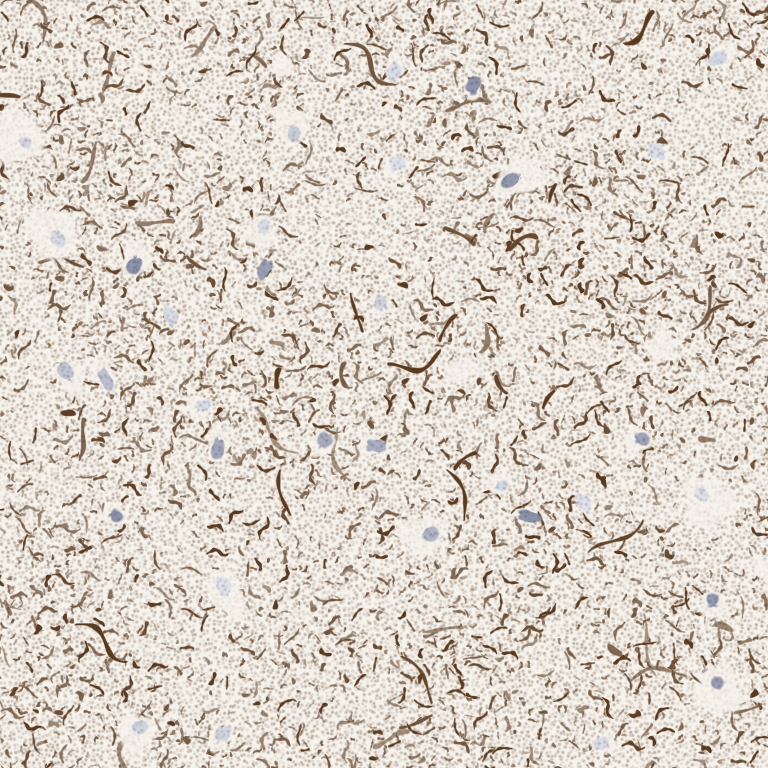
Give the GLSL for this texture, as a WebGL 2 fragment shader.

```glsl
#version 300 es
precision highp float;

uniform vec2 u_resolution;
out vec4 fragColor;

#define PAPER vec3(0.965, 0.948, 0.925)
#define INK vec3(0.35, 0.225, 0.12)
#define NUCLEUS_PALE vec3(0.82, 0.83, 0.87)
#define NUCLEUS_DARK vec3(0.45, 0.48, 0.58)
#define GRAIN_CELLS 175.0
#define GRAIN_INK 0.40
#define FIBRE_CELLS 42.0
#define SPECK_CELLS 78.0
#define STRAND_CELLS 13.0
#define BODY_CELLS 9.0
#define EDGE_SOFTNESS 0.0013

const float TAU = 6.2831853;

vec3 hash3(vec2 p) {
    vec3 q = fract(p.xyx * vec3(0.1031, 0.1030, 0.0973));
    q += dot(q, q.yxz + 33.33);
    return fract((q.xxy + q.yzz) * q.zyx);
}

mat2 rotation(float angle) {
    float c = cos(angle), s = sin(angle);
    return mat2(c, -s, s, c);
}

// Broad patches of dense and sparse growth, 0 to 1
float clumping(vec2 p) {
    float waves = sin(p.x * 11.0 + 2.0 * sin(p.y * 8.0))
                + sin(p.y * 14.0 - 1.7 * sin(p.x * 9.0 + 1.0))
                + 0.7 * sin(dot(p, vec2(27.0, 21.0)) + 2.0 * sin(p.y * 19.0));
    return clamp(0.5 + 0.22 * waves, 0.0, 1.0);
}

// Cellular noise: soft dots of varied strength
float grain(vec2 p) {
    vec2 g = p * GRAIN_CELLS, cell = floor(g);
    float ink = 0.0;
    for (int y = -1; y <= 1; y++)
    for (int x = -1; x <= 1; x++) {
        vec2 id = cell + vec2(x, y);
        vec3 h = hash3(id + 311.0);
        float dotShape = 1.0 - smoothstep(0.05, 0.62, length(g - id - h.xy));
        ink = max(ink, dotShape * mix(0.2, 1.0, h.z));
    }
    return ink;
}

// Bent, beaded strokes: one per cell, in any direction
float strokes(vec2 p, float cells, float halfLength, float halfWidth, float density, float seed) {
    vec2 g = p * cells, cell = floor(g);
    float soft = max(EDGE_SOFTNESS, 0.6 / u_resolution.y);
    float ink = 0.0;
    for (int y = -1; y <= 1; y++)
    for (int x = -1; x <= 1; x++) {
        vec2 id = cell + vec2(x, y);
        vec3 place = hash3(id + seed);
        vec3 form = hash3(id + seed + 157.0);
        vec2 centre = id + place.xy;
        if (form.z > density * mix(0.5, 1.4, clumping(centre / cells))) continue;

        vec2 q = rotation(place.z * TAU) * (g - centre);
        q.y += 0.13 * sin(q.x * mix(2.5, 6.0, form.y) + form.x * TAU);
        q.y -= 0.13 * sin(form.x * TAU);
        float reach = halfLength * mix(0.08, 1.0, form.x);
        float d = length(vec2(max(abs(q.x) - reach, 0.0), q.y)) / cells;

        float beads = 1.0 + 0.25 * sin(q.x * 15.0 + place.x * TAU);
        float taper = 1.0 - 0.5 * smoothstep(0.3, 1.0, abs(q.x) / halfLength);
        float width = halfWidth * mix(0.65, 1.35, form.y) * beads * taper;
        width *= 1.0 + 0.5 * step(form.x, 0.2);
        float strength = mix(0.5, 1.1, fract(form.y * 7.3 + place.x));
        ink = max(ink, strength * (1.0 - smoothstep(width - soft, width + soft, d)));
    }
    return min(ink, 1.0);
}

// Pale hollows with nuclei: x = clearing, y = nucleus cover, z = nucleus depth
vec3 bodies(vec2 p) {
    vec2 g = p * BODY_CELLS, cell = floor(g);
    vec3 result = vec3(0.0);
    for (int y = -1; y <= 1; y++)
    for (int x = -1; x <= 1; x++) {
        vec2 id = cell + vec2(x, y);
        vec3 place = hash3(id + 71.0);
        vec3 form = hash3(id + 503.0);
        if (form.z > 0.48) continue;

        vec2 q = rotation(place.z * TAU) * (g - id - place.xy);
        q.y *= mix(1.0, 1.9, form.x * form.x);
        float around = atan(q.y, q.x);
        float wobble = 1.0 + 0.12 * sin(around * 3.0 + place.x * TAU)
                           + 0.07 * sin(around * 5.0 + place.y * TAU);
        float d = length(q) / wobble;
        float hollow = mix(0.12, 0.36, form.y * form.y);
        result.x = max(result.x, 1.0 - smoothstep(hollow * 0.8, hollow * 1.1, d));

        float size = mix(0.07, 0.14, form.x);
        float offset = length(q - vec2(hollow * 0.35, 0.0)) / wobble;
        float cover = (1.0 - smoothstep(size - 0.025, size + 0.015, offset)) * step(0.06, form.z);
        if (cover > result.y) result.yz = vec2(cover, place.y * place.y);
    }
    return result;
}

void main() {
    vec2 p = gl_FragCoord.xy / u_resolution.y;
    float dots = grain(p);
    vec3 body = bodies(p);

    // Stain: fine grain beneath three sizes of stroke
    float fibres = strokes(p, FIBRE_CELLS, 0.62, 0.0019, 0.62, 13.0);
    float specks = strokes(p, SPECK_CELLS, 0.45, 0.0014, 0.45, 229.0) * 0.8;
    float strands = strokes(p, STRAND_CELLS, 0.55, 0.0025, 0.32, 401.0);
    float marks = max(max(fibres, specks), strands) * (1.0 - 0.95 * body.x);
    float ground = dots * GRAIN_INK * (1.0 - 0.75 * body.x);
    float stain = 1.0 - (1.0 - marks) * (1.0 - ground);
    vec3 colour = mix(PAPER, INK, stain);

    // Blue-grey nuclei with mottled interiors
    vec3 nucleus = mix(NUCLEUS_PALE, NUCLEUS_DARK, body.z) * (1.06 - 0.22 * dots);
    colour = mix(colour, nucleus, body.y * 0.9);
    fragColor = vec4(colour, 1.0);
}
```
